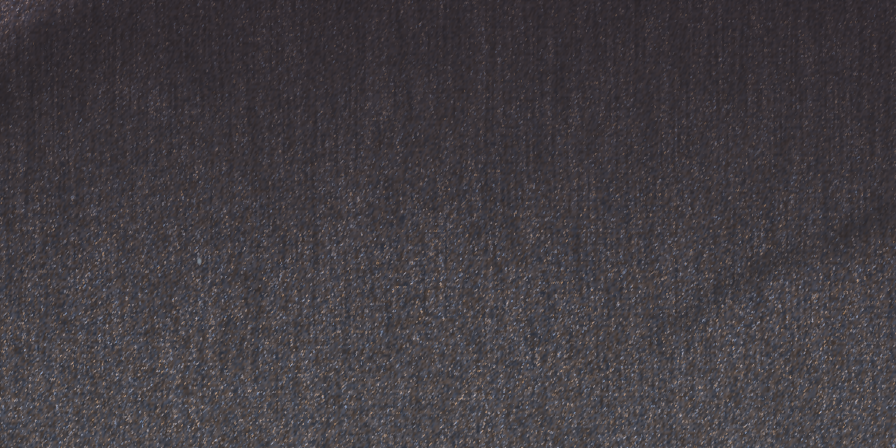
This texture is drawn by a Shadertoy shader. Its source:

```glsl
// Dark worn denim: fine slanted twill flecks under soft light with a faint fold.

float hash(vec2 p) {
    return fract(sin(dot(p, vec2(127.1, 311.7))) * 43758.5453);
}

float noise(vec2 p) {
    vec2 i = floor(p), f = fract(p);
    f = f * f * (3.0 - 2.0 * f);
    return mix(mix(hash(i), hash(i + vec2(1, 0)), f.x),
               mix(hash(i + vec2(0, 1)), hash(i + vec2(1, 1)), f.x), f.y);
}

// Coverage (x), brightness (y) and warmth (z) of one scattered thread fleck
vec3 fleck(vec2 p, float seed, float density) {
    vec2 cell = floor(p);
    vec2 jitter = vec2(hash(cell + seed), hash(cell + seed + 17.3)) - 0.5;
    float d = length(fract(p) - 0.5 - 0.25 * jitter);
    float present = step(1.0 - density, hash(cell + seed + 41.7));
    float bright = hash(cell + seed + 63.1);
    return vec3(present * smoothstep(0.66, 0.24, d),
                0.35 + 0.95 * bright * bright * bright,
                hash(cell + seed + 88.9) - 0.45);
}

// Broad light on the cloth: brighter below, with creases
vec3 clothLight(vec2 p) {
    float height = p.y + 0.08 * pow(abs(p.x - 1.05), 2.0)
                 + 0.06 * (noise(p * 3.0) - 0.5);
    vec3 col = mix(vec3(0.288, 0.275, 0.290), vec3(0.196, 0.173, 0.192),
                   smoothstep(0.0, 1.12, height));

    // Diagonal fold rising to the right edge
    float ridge = p.y - 0.19 - 0.6 * (p.x - 1.38) - 0.025 * sin(p.x * 9.0 - 13.0);
    float along = smoothstep(1.3, 1.55, p.x);
    col *= 1.0 - 0.1 * along * exp(-pow(ridge / 0.035, 2.0));
    col *= 1.0 + 0.04 * along * exp(-pow((ridge + 0.14) / 0.09, 2.0));

    // Pale raised corner at the upper left with a shadow under it
    float corner = p.y - 0.88 - 0.55 * p.x;
    float nearLeft = smoothstep(0.4, 0.0, p.x);
    col *= 1.0 + 0.38 * nearLeft * smoothstep(-0.02, 0.09, corner);
    col *= 1.0 - 0.1 * nearLeft * exp(-pow((corner + 0.1) / 0.08, 2.0));
    return col;
}

void mainImage(out vec4 fragColor, in vec2 fragCoord) {
    vec2 p = fragCoord / iResolution.y;
    vec3 col = clothLight(p);
    float lit = smoothstep(0.17, 0.27, col.g);

    // Slanted weave grain and vertical warp streaks
    vec2 slant = vec2(p.x - 0.4 * p.y, p.y);
    float grain = noise(slant * vec2(235.0, 165.0)) - 0.5;
    float streak = noise(p * vec2(210.0, 9.0)) - 0.5;
    float patches = noise(p * vec2(28.0, 16.0) + 9.0) - 0.5;
    col *= 1.0 + (0.26 + 0.2 * lit) * grain + 0.14 * streak + 0.04 * patches;

    // Blue and rust tints in the threads
    float tint = noise(slant * vec2(205.0, 150.0) + 71.0) - 0.5;
    col += (0.015 + 0.06 * lit) * tint * vec3(1.0, 0.1, -0.9);

    // Pale flecks, crowded along some of the warp columns
    float density = clamp(0.1 + 0.08 * lit + 0.2 * streak + 0.1 * patches, 0.02, 0.35);
    for (int i = 0; i < 2; i++) {
        float k = float(i);
        vec3 f = fleck(slant * vec2(225.0, 160.0) + 0.5 * k, 5.0 + 31.0 * k, density);
        vec3 hue = vec3(1.0, 0.96, 0.96) + f.z * vec3(0.7, 0.0, -0.8);
        col += f.x * f.y * (0.08 + 0.11 * lit) * hue;
    }

    // A single speck of lint
    float lint = length((p - vec2(0.445, 0.417)) * vec2(1.0, 0.7));
    col = mix(col, vec3(0.58, 0.64, 0.7), 0.7 * smoothstep(0.007, 0.002, lint));

    fragColor = vec4(col, 1.0);
}
```
